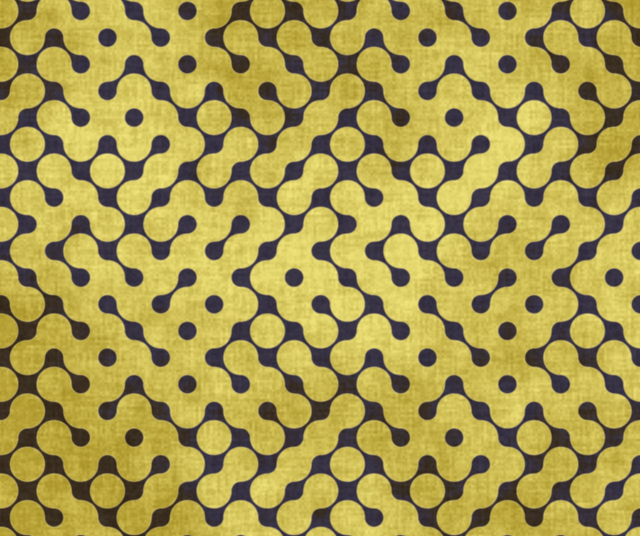
Give the GLSL for this pattern, as a WebGL 1 fragment shader.

```glsl
precision highp float;
// Truchet maze of yellow discs and dark dumbbell links on stained, woven cloth.

uniform vec2 u_resolution;

#define CELLS 24.0         // tiles across the canvas width
#define PERIOD 12.0        // the maze repeats after this many tiles
#define DISC_RADIUS 0.66   // light disc radius, in tiles
#define LINK_SHARE 0.5     // share of tiles that join the dark knobs
#define EDGE_SOFT 0.045    // half width of the edge, in tiles
#define RIM_WIDTH 0.07     // faded rim of the light shapes, in tiles
#define STAIN_GAIN 1.5     // strength of the broad stains
#define GRAIN_GAIN 0.09    // strength of the fine grain
#define SEED 37.0

const vec2 TILE_OFFSET = vec2(0.03, 0.69);
const vec3 PALE_YELLOW = vec3(0.89, 0.84, 0.43);
const vec3 DEEP_YELLOW = vec3(0.73, 0.65, 0.23);
const vec3 FADED_RIM = vec3(0.78, 0.71, 0.48);
const vec3 PURPLE_INK = vec3(0.21, 0.19, 0.255);
const vec3 BROWN_INK = vec3(0.235, 0.19, 0.135);

float hash(vec2 p) {
  vec3 q = fract(vec3(p.xyx) * 0.1031);
  q += dot(q, q.yzx + 33.33);
  return fract((q.x + q.y) * q.z);
}

float noise(vec2 p) {
  vec2 i = floor(p), f = fract(p);
  f = f * f * (3.0 - 2.0 * f);
  return mix(mix(hash(i), hash(i + vec2(1.0, 0.0)), f.x),
             mix(hash(i + vec2(0.0, 1.0)), hash(i + 1.0), f.x), f.y);
}

float fbm(vec2 p) {
  float sum = 0.0, amp = 0.5;
  for (int i = 0; i < 5; i++) {
    sum += amp * noise(p);
    p = mat2(1.6, 1.2, -1.2, 1.6) * p + 17.3;
    amp *= 0.5;
  }
  return sum;
}

// Signed distance in tiles: positive on the light shapes, negative on the ink.
float mazeDistance(vec2 p) {
  vec2 tile = floor(p), f = fract(p);
  // Light discs and dark knobs alternate on the tile corners.
  if (mod(tile.x + tile.y, 2.0) < 0.5) f.x = 1.0 - f.x;
  float toDisc = min(length(f), length(f - 1.0));
  float toKnob = min(length(f - vec2(1.0, 0.0)), length(f - vec2(0.0, 1.0)));
  bool inkLinked = hash(mod(tile, PERIOD) + SEED) < LINK_SHARE;
  return inkLinked ? DISC_RADIUS - toDisc : toKnob - (1.0 - DISC_RADIUS);
}

void main() {
  vec2 p = gl_FragCoord.xy / u_resolution.x;
  vec2 uv = gl_FragCoord.xy / u_resolution;

  // Fine grain and the crossed threads of the cloth
  float grain = noise(p * 260.0 + 5.0) - 0.5;
  float weave = noise(p * vec2(240.0, 36.0)) + noise(p * vec2(36.0, 240.0) + 61.0) - 1.0;
  float texture = 0.6 * grain + 0.5 * weave;

  // Broad stains and small blotches, growing towards the borders
  float stain = 0.47 + STAIN_GAIN * (fbm(p * 5.0 + 11.0) - 0.48)
              + 0.8 * (fbm(p * 26.0 + 43.0) - 0.48)
              + 0.9 * (length(uv - vec2(0.5, 0.55)) - 0.38);
  stain = clamp(stain - 0.25 * texture, 0.0, 1.1);

  float d = mazeDistance(p * CELLS - TILE_OFFSET);
  float soft = max(EDGE_SOFT, 0.7 * CELLS / u_resolution.x);

  // Light cloth with a faded rim beside the ink
  vec3 light = mix(PALE_YELLOW, DEEP_YELLOW, stain);
  light = mix(light, FADED_RIM, 0.65 * (1.0 - smoothstep(0.0, RIM_WIDTH, d)));
  light += GRAIN_GAIN * texture;

  // Ink turns from purple to brown where the cloth is stained
  vec3 ink = mix(PURPLE_INK, BROWN_INK, smoothstep(0.4, 0.9, stain));
  ink += 0.6 * GRAIN_GAIN * texture + 0.03 * (0.5 - stain);

  gl_FragColor = vec4(mix(ink, light, smoothstep(-soft, soft, d)), 1.0);
}
```
